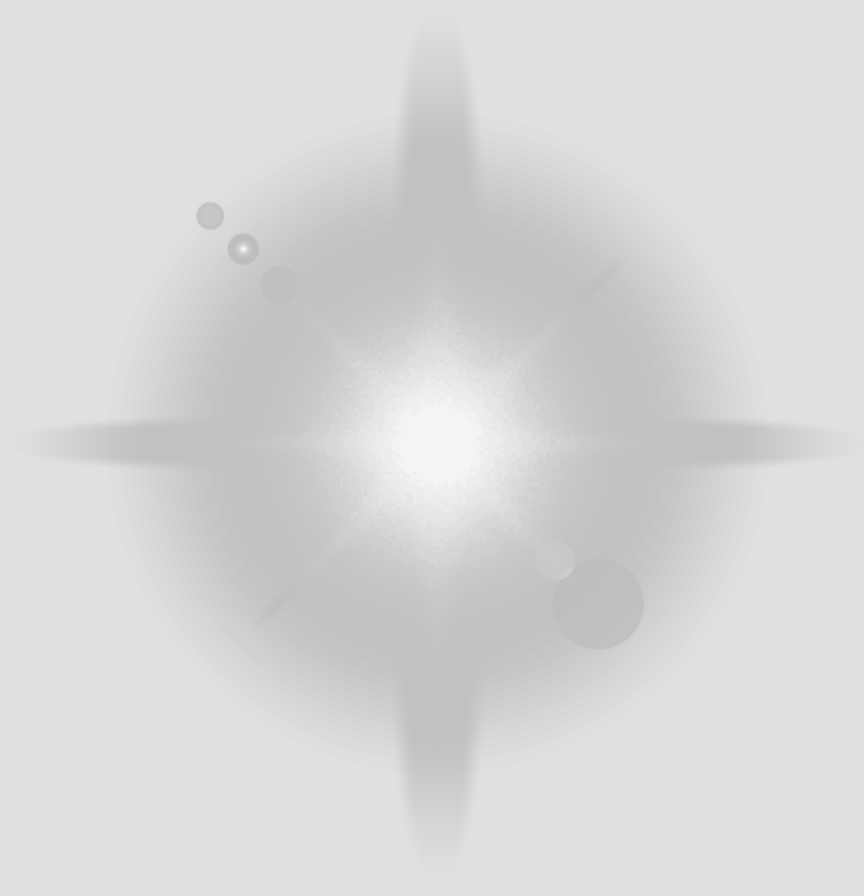
Write a WebGL 2 fragment shader that draws this background.

```glsl
#version 300 es
precision highp float;
uniform vec2 u_resolution;
out vec4 fragColor;

float hash(vec2 cell) {
  vec3 q = fract(vec3(cell.xyx) * 0.1031);
  q += dot(q, q.yzx + 33.33);
  return fract((q.x + q.y) * q.z);
}

// Stepped value with softened risers
float bands(float v, float count) {
  float s = v * count;
  return (floor(s) + smoothstep(0.55, 1.0, fract(s))) / count;
}

// Dark tapering arm along the x axis of q
float spike(vec2 q, float reach, float halfWidth) {
  q = abs(q);
  float edge = halfWidth * sqrt(max(1.0 - pow(q.x / reach, 4.0), 0.0001));
  float side = 1.0 - smoothstep(0.55, 1.12, q.y / edge);
  return side * (1.0 - smoothstep(0.3, reach + 0.01, q.x));
}

// Pale ray along the x axis of q, narrowing to its end
float ray(vec2 q, float reach, float width) {
  q = abs(q);
  float taper = max(1.0 - q.x / reach, 0.0);
  float across = q.y / (width * taper + 0.002);
  return taper * exp(-across * across);
}

// Lens ghost placed at distance t down the falling diagonal
float ghost(vec2 p, float t, float radius) {
  float d = length(p - t * vec2(1.0, -1.0)) - radius;
  return 1.0 - smoothstep(-0.0015, 0.0015, d);
}

void main() {
  vec2 p = (gl_FragCoord.xy - 0.5 * u_resolution) / u_resolution.y - vec2(0.0065, 0.005);
  vec2 diag = vec2(p.x + p.y, p.x - p.y) * 0.70711;
  float r = length(p);

  // Banded halo joined with the four arms
  float halo = bands(1.0 - smoothstep(0.225, 0.392, r), 14.0);
  float arms = 1.0 - (1.0 - spike(p.yx, 0.495, 0.054)) * (1.0 - spike(p, 0.487, 0.032));
  float shade = 1.0 - (1.0 - halo) * (1.0 - arms);
  float grey = mix(0.878, 0.755, shade);

  // Thin dark tips on the rising diagonal
  float along = abs(diag.x);
  float tip = smoothstep(0.2, 0.26, along) * (1.0 - smoothstep(0.265, 0.3, along));
  grey -= 0.022 * tip * exp(-pow(diag.y / 0.006, 2.0));

  // Core glow and pale rays, dithered into coarse steps
  float light = min(0.23 * exp(-pow(r / 0.107, 2.0)), 0.203);
  light += 0.045 * smoothstep(0.04, 0.12, r) * (ray(p.yx, 0.27, 0.045) + ray(p, 0.27, 0.025));
  light += 0.035 * smoothstep(0.05, 0.12, r) * (ray(diag, 0.27, 0.018) + ray(diag.yx, 0.27, 0.018));
  float grain = hash(floor(p * 256.0) + 400.0) - 0.5;
  float stepped = floor(light / 0.029 + 0.5 + 0.8 * grain) * 0.029;
  grey += mix(light, stepped, 0.6 * smoothstep(0.02, 0.07, light));

  // Ghosts below the core
  grey = mix(grey, 0.742, 0.75 * ghost(p, 0.179, 0.051));
  grey = mix(grey, 0.8, 0.6 * ghost(p, 0.131, 0.022));
  grey += 0.025 * ghost(p, 0.131, 0.022) * ghost(p, 0.179, 0.051);

  // Ghosts above the core
  grey = mix(grey, 0.742, 0.7 * ghost(p, -0.177, 0.021));
  grey = mix(grey, 0.725, 0.8 * ghost(p, -0.217, 0.0175));
  grey = mix(grey, 0.78, 0.7 * ghost(p, -0.217, 0.0095));
  float spark = length(p - vec2(-0.217, 0.217));
  grey = mix(grey, 0.97, exp(-pow(spark / 0.0045, 2.0)));
  grey = mix(grey, 0.745, 0.85 * ghost(p, -0.254, 0.0155));
  grey = mix(grey, 0.785, 0.7 * ghost(p, -0.254, 0.011));

  fragColor = vec4(vec3(grey), 1.0);
}
```
